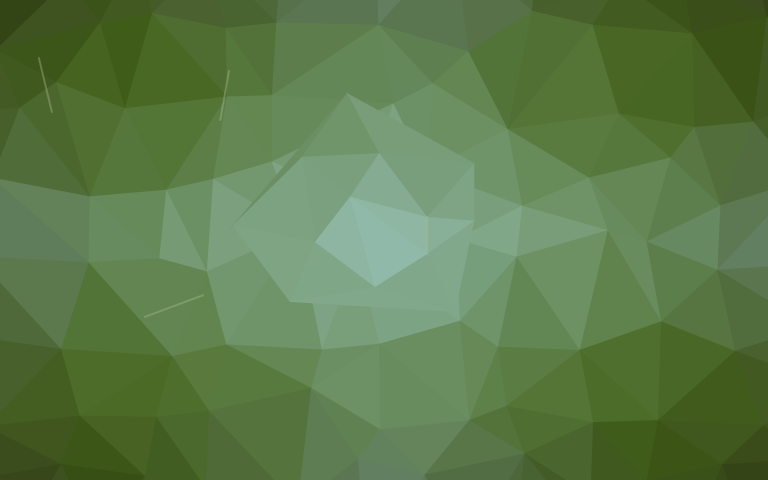
Write a WebGL 2 fragment shader that draws this background.

```glsl
#version 300 es
precision highp float;

uniform vec2 u_resolution;
out vec4 outColor;

float hash(vec2 p) {
  return fract(sin(dot(p, vec2(127.1, 311.7))) * 43758.5453);
}

// Pale teal at the middle, through leaf green, to dark olive at the border
vec3 ramp(float d) {
  vec3 c = mix(vec3(0.57, 0.73, 0.67), vec3(0.36, 0.49, 0.26), clamp(d / 0.45, 0.0, 1.0));
  c = mix(c, vec3(0.26, 0.38, 0.10), clamp((d - 0.45) / 0.27, 0.0, 1.0));
  return mix(c, vec3(0.21, 0.27, 0.10), clamp((d - 0.72) / 0.28, 0.0, 1.0));
}

// Flat tone of a facet: average of the horizontal and vertical ramps
vec3 facetColor(vec2 center) {
  vec2 d = abs(center / vec2(0.8, 0.5) - 1.0);
  float shade = hash(center) - 0.5;
  return 0.5 * (ramp(d.x) + ramp(d.y)) + shade * vec3(0.035, 0.03, 0.045);
}

float cross2(vec2 a, vec2 b) {
  return a.x * b.y - a.y * b.x;
}

// Signed distance to the line through a and b
float edge(vec2 p, vec2 a, vec2 b) {
  return cross2(b - a, p - a) / max(length(b - a), 1e-4);
}

// Adds one triangle, weighted by its pixel coverage
void addFacet(inout vec4 sum, vec2 p, vec2 a, vec2 b, vec2 c) {
  float side = sign(cross2(b - a, c - a));
  float inside = min(min(side * edge(p, a, b), side * edge(p, b, c)), side * edge(p, c, a));
  float cover = clamp(inside * u_resolution.y + 0.5, 0.0, 1.0);
  if (cover > 0.0) sum += vec4(facetColor((a + b + c) / 3.0), 1.0) * cover;
}

// Jittered lattice point
vec2 lattice(vec2 cell) {
  vec2 jitter = vec2(hash(cell), hash(cell + 37.3)) - 0.5;
  return (cell + 0.72 * jitter) * 0.155;
}

// Thin pale gap between two facets
float seam(vec2 p, vec2 a, vec2 b) {
  vec2 ab = b - a;
  float t = clamp(dot(p - a, ab) / dot(ab, ab), 0.0, 1.0);
  return 1.0 - smoothstep(0.0005, 0.0035, length(p - a - ab * t));
}

void main() {
  vec2 p = (gl_FragCoord.xy - 0.5 * u_resolution) / u_resolution.y + vec2(0.8, 0.5);

  // Irregular mesh: every cell is split along its shorter diagonal
  vec4 mesh = vec4(0.0);
  vec2 base = floor(p / 0.155);
  for (int j = -1; j <= 1; j++) {
    for (int i = -1; i <= 1; i++) {
      vec2 cell = base + vec2(i, j);
      vec2 a = lattice(cell);
      vec2 b = lattice(cell + vec2(1, 0));
      vec2 c = lattice(cell + vec2(1, 1));
      vec2 d = lattice(cell + vec2(0, 1));
      if (distance(a, c) < distance(b, d)) {
        addFacet(mesh, p, a, b, c);
        addFacet(mesh, p, a, c, d);
      } else {
        addFacet(mesh, p, a, b, d);
        addFacet(mesh, p, b, c, d);
      }
    }
  }

  // Bright central crystal: a fan of facets inside a faceted rim
  vec2 hub = vec2(0.729, 0.590);
  vec2 inner[6] = vec2[6](vec2(0.656, 0.496), vec2(0.781, 0.402), vec2(0.890, 0.471),
                          vec2(0.890, 0.548), vec2(0.790, 0.681), vec2(0.629, 0.673));
  vec2 outer[6] = vec2[6](vec2(0.604, 0.371), vec2(0.948, 0.350), vec2(0.988, 0.540),
                          vec2(0.988, 0.660), vec2(0.723, 0.806), vec2(0.485, 0.531));
  vec4 crystal = vec4(0.0);
  for (int i = 0; i < 6; i++) {
    int next = (i + 1) % 6;
    addFacet(crystal, p, hub, inner[i], inner[next]);
    addFacet(crystal, p, inner[i], inner[next], outer[i]);
    addFacet(crystal, p, inner[next], outer[i], outer[next]);
  }

  vec3 color = mesh.rgb / max(mesh.a, 1e-3);
  color = mix(color, crystal.rgb / max(crystal.a, 1e-3), min(crystal.a, 1.0));

  // A few faint light seams
  float light = seam(p, vec2(0.890, 0.471), vec2(0.890, 0.548));
  light = max(light, seam(p, vec2(0.302, 0.340), vec2(0.423, 0.385)));
  light = max(light, seam(p, vec2(0.459, 0.750), vec2(0.477, 0.852)));
  light = max(light, seam(p, vec2(0.081, 0.879), vec2(0.108, 0.767)));
  color = mix(color, vec3(0.66, 0.74, 0.55), 0.4 * light);

  outColor = vec4(color, 1.0);
}
```
